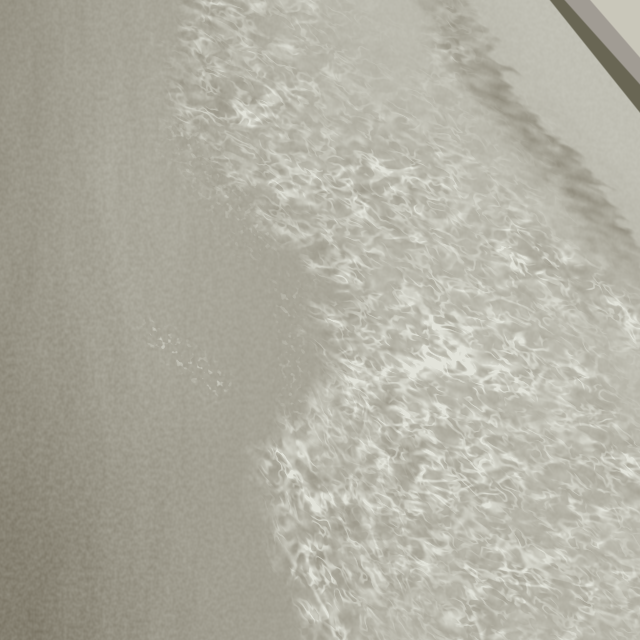
This texture is drawn by a three.js fragment shader. Its source:

```glsl
// Wet, glossy stone surface: a matte grey-beige slope on the left and rippled
// glints on the right, with a dark reflected band and a trim bar in the corner.
// Warped ridges of gradient noise make the glints; soft masks place them.
varying vec2 vUv;

const vec3 SHADE = vec3(0.51, 0.49, 0.43);
const vec3 SHEEN = vec3(0.81, 0.81, 0.77);
const vec3 BAR_SIDE = vec3(0.41, 0.40, 0.33);
const vec3 BAR_TOP = vec3(0.63, 0.61, 0.58);
const vec3 BEYOND = vec3(0.79, 0.78, 0.73);

vec2 hashGradient(vec2 cell) {
  vec3 h = fract(cell.xyx * vec3(0.1031, 0.1030, 0.0973));
  h += dot(h, h.yzx + 33.33);
  float angle = 6.2832 * fract((h.x + h.y) * h.z);
  return vec2(cos(angle), sin(angle));
}

float noise(vec2 p) {
  vec2 i = floor(p), f = fract(p);
  vec2 u = f * f * f * (f * (f * 6.0 - 15.0) + 10.0);
  vec2 e = vec2(1.0, 0.0);
  float low = mix(dot(hashGradient(i), f), dot(hashGradient(i + e), f - e), u.x);
  float high = mix(dot(hashGradient(i + e.yx), f - e.yx),
                   dot(hashGradient(i + 1.0), f - 1.0), u.x);
  return mix(low, high, u.y);
}

float fbm(vec2 p) {
  float sum = 0.0, gain = 1.0;
  for (int i = 0; i < 4; i++) {
    sum += gain * noise(p);
    p = p * 2.03 + 11.7;
    gain *= 0.5;
  }
  return sum;
}

vec2 turn(vec2 p, float angle) {
  float c = cos(angle), s = sin(angle);
  return vec2(c * p.x + s * p.y, c * p.y - s * p.x);
}

// Soft elliptical spot, and soft stroke along a segment
float spot(vec2 p, vec2 centre, vec2 radius) {
  vec2 d = (p - centre) / radius;
  return exp(-dot(d, d));
}

float stroke(vec2 p, vec2 a, vec2 b, float width) {
  vec2 d = b - a;
  float reach = length(p - a - d * clamp(dot(p - a, d) / dot(d, d), 0.0, 1.0)) / width;
  return exp(-reach * reach);
}

// Coverage of the upper right side of the line through a and b
float beyondLine(vec2 p, vec2 a, vec2 b) {
  vec2 d = normalize(b - a);
  return smoothstep(-0.0015, 0.0015, dot(p - a, vec2(-d.y, d.x)));
}

// Ripple relief stretched along the given angle: crests bright, troughs negative
float ripples(vec2 p, float angle, float scale) {
  vec2 q = turn(p, angle) * scale * vec2(0.55, 1.0);
  q += 0.6 * vec2(noise(q * 0.6), noise(q * 0.6 + 17.3));
  float n = noise(q) + 0.5 * noise(q * 2.1 + 5.1);
  float crest = 1.0 - smoothstep(0.03, 0.30, abs(n));
  float patches = smoothstep(-0.30, 0.25, noise(q * 0.6 + 41.0) + 0.5 * noise(q * 1.7));
  return crest * patches - 0.25 + 0.5 * noise(q * 1.4 + 23.0);
}

// Left limit of the wet area at height y
float wetEdge(float y) {
  return 0.51 - 0.25 * smoothstep(0.52, 0.80, y)
    - 0.11 * (1.0 - smoothstep(0.27, 0.47, y))
    + 0.08 * (1.0 - smoothstep(0.0, 0.22, y));
}

void main() {
  vec2 p = vUv;
  float drift = fbm(p * 9.0);
  float wobble = 0.04 * drift + 0.045 * noise(p * 32.0);

  // Matte base, darker to the left and at the lower corner
  float left = 1.0 - smoothstep(0.12, 0.62, p.x);
  float tone = mix(0.27, 0.48, smoothstep(-0.02, 0.26, p.x));
  tone -= 0.28 * spot(p, vec2(0.0, 0.0), vec2(0.32, 0.32));
  tone += 0.07 * spot(p, vec2(0.18, 0.72), vec2(0.18, 0.3));
  tone += 0.06 * fbm(p * vec2(26.0, 6.0)) * left;

  // Wet sheen
  float inside = p.x - wetEdge(p.y) + wobble;
  float wet = smoothstep(-0.03, 0.05, inside);
  float sheen = smoothstep(-0.03, mix(0.09, 0.20, smoothstep(0.5, 0.85, p.y)), inside);
  tone = mix(tone, 0.70 + 0.05 * smoothstep(0.55, 0.95, p.x + 0.3 * p.y), sheen);

  // Where the ripples catch light
  float light = 0.70 * spot(p, vec2(0.36, 0.92), vec2(0.17, 0.24))
    + 0.75 * spot(p, vec2(0.60, 0.69), vec2(0.21, 0.14))
    + 0.95 * spot(p, vec2(0.71, 0.45), vec2(0.18, 0.12))
    + 0.95 * spot(p, vec2(0.52, 0.22), vec2(0.16, 0.27))
    + 0.85 * spot(p, vec2(0.80, 0.14), vec2(0.25, 0.22))
    + 0.75 * stroke(p, vec2(0.80, 0.62), vec2(1.0, 0.49), 0.035)
    + 0.60 * spot(p, vec2(0.71, 0.94), vec2(0.035, 0.06))
    + 0.45 * stroke(p, vec2(0.90, 0.42), vec2(1.0, 0.24), 0.035);
  light = min(light, 1.1) * wet * (0.95 + 0.6 * drift);
  float steep = (1.0 - smoothstep(0.50, 0.78, p.x + 0.25 * p.y))
    * (1.0 - smoothstep(0.38, 0.52, p.y));
  float flowing = mix(ripples(p, -0.25, 38.0), ripples(p, -1.08, 34.0), steep);
  float fine = mix(ripples(p + 3.7, -0.6, 76.0), ripples(p + 3.7, -1.0, 70.0), steep);
  tone += light * (0.48 * flowing + 0.42 * fine + 0.06);
  tone += 0.15 * wet * spot(p, vec2(0.70, 0.45), vec2(0.16, 0.10));

  // Stray sparkles on the matte side
  float stray = stroke(p, vec2(0.24, 0.48), vec2(0.34, 0.40), 0.02)
    + 0.5 * stroke(p, vec2(0.45, 0.55), vec2(0.46, 0.36), 0.025)
    + 0.5 * stroke(p, vec2(0.29, 0.78), vec2(0.40, 0.63), 0.04);
  float flecks = noise(turn(p, -0.7) * vec2(85.0, 130.0)) + 0.4 * noise(p * 210.0);
  tone += 0.4 * stray * smoothstep(0.12, 0.5, flecks);

  // Dark reflected band with a rippled outline
  float ragged = 0.03 * noise(turn(p, -0.4) * vec2(18.0, 50.0))
    + 0.02 * noise(turn(p, -0.4) * vec2(45.0, 110.0));
  float across = p.x - (1.0 - 0.667 * (p.y - 0.55)) - 0.018 * sin((p.y - 0.55) * 14.0) + ragged;
  float band = smoothstep(-0.075, -0.01, across) * (1.0 - smoothstep(0.018, 0.04, across));
  band *= smoothstep(0.48, 0.68, p.y) * (1.0 - 0.4 * smoothstep(0.84, 1.0, p.y));
  tone -= band * (0.34 + 0.35 * noise(turn(p, -0.4) * vec2(30.0, 80.0)));
  tone += 0.06 * smoothstep(0.03, 0.12, across);

  // Fine grain, strongest on the dry stone
  float grain = noise(p * 120.0) + 0.8 * noise(p * vec2(230.0, 190.0));
  tone += grain * mix(0.05, 0.15, left * (1.0 - 0.55 * p.y));
  vec3 colour = mix(SHADE, SHEEN, clamp(tone, -0.3, 1.25));

  // Trim bar and the pale surface past it
  colour = mix(colour, BAR_SIDE, beyondLine(p, vec2(0.859, 1.0), vec2(1.0, 0.824)));
  colour = mix(colour, BAR_TOP, beyondLine(p, vec2(0.882, 1.0), vec2(1.0, 0.868)));
  colour = mix(colour, BEYOND, beyondLine(p, vec2(0.922, 1.0), vec2(1.0, 0.910)));
  gl_FragColor = vec4(colour, 1.0);
}
```
